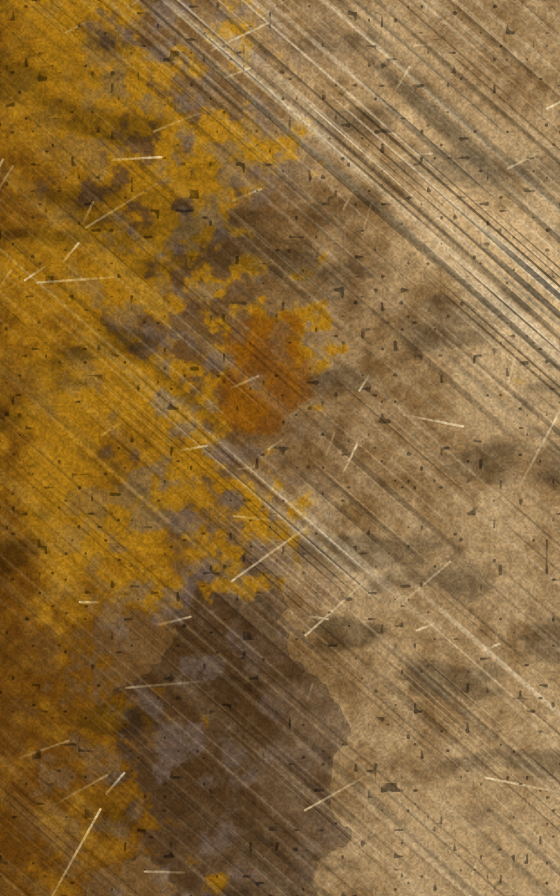
Give the GLSL for this texture, as a Shadertoy shader.

```glsl
// Worn brass sheet: golden patina on the left breaks up into bare beige metal.
// Layered value noise makes the stains, stretched noise the diagonal brushing,
// and a loop of tapered segments the loose bright scratches.

float hash(vec2 p) {
    vec3 q = fract(p.xyx * 0.1031);
    q += dot(q, q.yzx + 33.33);
    return fract((q.x + q.y) * q.z);
}

float noise(vec2 p) {
    vec2 i = floor(p), f = fract(p);
    f = f * f * (3.0 - 2.0 * f);
    return mix(mix(hash(i), hash(i + vec2(1, 0)), f.x),
               mix(hash(i + vec2(0, 1)), hash(i + vec2(1, 1)), f.x), f.y);
}

float fbm(vec2 p) {
    float sum = 0.0, amp = 0.5;
    for (int i = 0; i < 5; i++) {
        sum += amp * noise(p);
        p = mat2(1.6, 1.2, -1.2, 1.6) * p + 17.3;
        amp *= 0.5;
    }
    return sum / 0.97;
}

// Soft bump of given width around a centre
float bump(float x, float centre, float width) {
    float d = (x - centre) / width;
    return exp(-d * d);
}

// Thin segment from a along v, fading towards its far end
float scratch(vec2 p, vec2 a, vec2 v, float width) {
    float h = clamp(dot(p - a, v) / dot(v, v), 0.0, 1.0);
    float d = length(p - a - v * h);
    return (1.0 - smoothstep(0.2 * width, width, d)) * (1.0 - 0.7 * h);
}

// Light brushed lines; x runs along the stroke, y across it
float brushing(vec2 q) {
    float fine = smoothstep(0.58, 0.95, noise(q * vec2(2.5, 210.0)));
    float wide = smoothstep(0.62, 0.95, noise(q * vec2(1.7, 105.0) + 40.0));
    return fine * 0.7 + wide * 0.6;
}

void mainImage(out vec4 fragColor, in vec2 fragCoord) {
    vec2 p = fragCoord / iResolution.x;
    p.y *= 1.6 * iResolution.x / iResolution.y;

    float big = fbm(p * 3.0 + 5.0);
    float mid = fbm(p * 9.0 + 31.0);
    float fine = fbm(p * 38.0 + 77.0);
    float mottle = 0.4 * big + 0.35 * mid + 0.25 * fine;

    // Bare metal, lighter to the right
    float bareTone = mottle + 0.22 * (smoothstep(0.3, 0.85, p.x) - 0.5);
    vec3 col = mix(vec3(0.40, 0.28, 0.14), vec3(0.70, 0.58, 0.41),
                   smoothstep(0.27, 0.70, bareTone));

    // Dark peeled stain with a crisp ragged rim
    vec2 s = (p - vec2(0.40, 0.27)) / vec2(0.19, 0.30);
    float rim = 1.0 - length(s) + 1.3 * (mid - 0.5) + 0.5 * (big - 0.5);
    col = mix(col, col * vec3(0.72, 0.70, 0.72), smoothstep(-0.02, 0.05, rim));
    col *= 1.0 - 0.25 * bump(rim, 0.0, 0.02);

    // Golden patina with a broken edge
    float edge = 0.21 + 0.27 * smoothstep(0.2, 0.95, p.y) - 0.14 * smoothstep(1.1, 1.6, p.y);
    float cover = edge - p.x + 0.5 * (big - 0.5) + 0.7 * (mid - 0.5) + 0.5 * (fine - 0.5);
    float goldTone = mottle + 0.28 * (smoothstep(0.1, 1.1, p.y) - 0.55)
                   - 0.12 * (1.0 - smoothstep(0.0, 0.12, p.x));
    vec3 gold = mix(vec3(0.37, 0.22, 0.04), vec3(0.65, 0.45, 0.07),
                    smoothstep(0.28, 0.62, goldTone));
    col = mix(col, gold, 0.94 * smoothstep(-0.06, 0.07, cover));

    // Rust blotch and cool grey specks along the transition
    float rust = 1.0 - length((p - vec2(0.46, 0.92)) / vec2(0.08, 0.11)) + 2.0 * (mid - 0.5);
    col = mix(col, vec3(0.47, 0.26, 0.04), 0.7 * smoothstep(0.0, 0.25, rust));
    float cool = smoothstep(0.50, 0.68, fbm(p * 24.0 + 9.0)) * bump(p.x, 0.33, 0.22);
    col = mix(col, vec3(0.44, 0.37, 0.33), 0.6 * cool);

    // Dark smudges lying roughly level
    float smudge = smoothstep(0.58, 0.75, fbm(p * vec2(5.0, 13.0) + 60.0));
    col *= 1.0 - 0.25 * smudge;

    // Diagonal brushing, strongest in a band at the upper right
    vec2 q = vec2(dot(p, vec2(0.75, -0.66)), dot(p, vec2(0.66, 0.75)));
    float strength = 0.24 + 0.55 * bump(q.y, 1.45, 0.13) + 0.3 * bump(q.y, 1.72, 0.12)
                   + 0.28 * bump(q.y, 0.86, 0.09);
    strength *= mix(0.45, 1.0, smoothstep(0.1, 0.6, p.x)) * (0.5 + big);
    col += vec3(0.11, 0.10, 0.08) * strength * bump(q.y, 1.45, 0.2);
    col = mix(col, vec3(0.87, 0.79, 0.65), min(brushing(q) * strength, 0.85));
    float groove = smoothstep(0.6, 0.95, noise(q * vec2(3.0, 170.0) + 90.0));
    col *= 1.0 - 0.35 * groove * (0.3 + strength);

    // Loose scratches, mostly rising to the right
    float cuts = 0.0;
    for (int i = 0; i < 52; i++) {
        float k = float(i) + 1.0;
        vec2 start = vec2(hash(vec2(k, 1.7)), 1.6 * hash(vec2(k, 5.3)));
        float angle = mix(-0.25, 1.35, hash(vec2(k, 9.1)));
        float span = mix(0.03, 0.19, pow(hash(vec2(k, 13.9)), 2.0));
        vec2 v = span * vec2(cos(angle), sin(angle));
        v *= hash(vec2(k, 25.1)) < 0.5 ? -1.0 : 1.0;
        float glow = mix(0.35, 1.0, hash(vec2(k, 17.7)));
        cuts = max(cuts, glow * scratch(p, start, v, 0.0035));
    }
    cuts *= 0.6 + 0.4 * noise(p * 120.0);
    col = mix(col, vec3(0.92, 0.84, 0.66), cuts);

    // Pits and fine grain
    col *= 1.0 - 0.4 * smoothstep(0.86, 0.97, noise(p * 85.0 + 3.0));
    float grain = 0.6 * noise(p * 310.0) + 0.4 * noise(p * 150.0 + 8.0) - 0.5;
    col *= 1.0 + 0.36 * grain;

    fragColor = vec4(clamp(col, 0.0, 1.0), 1.0);
}
```
